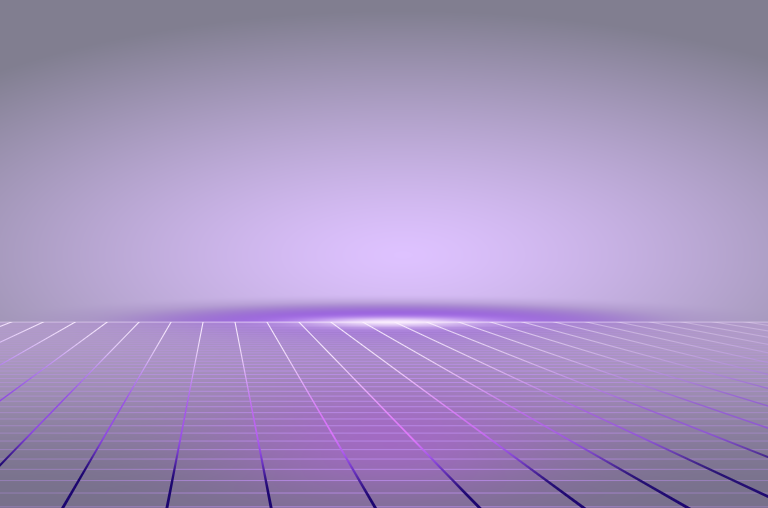
Give the GLSL for this background, as a WebGL 1 fragment shader.

```glsl
precision highp float;
// A violet studio backdrop: an elliptical sky gradient above a glowing horizon,
// and a perspective grid floor. Rays are evenly spaced columns and rows follow
// reciprocal depth, both sharing one vanishing height above the horizon.

uniform vec2 u_resolution;

// Layout, as fractions of the canvas
const float HORIZON = 0.366;
const vec2 SKY_CENTER = vec2(0.525, 0.498);
const vec2 SKY_RADIUS = vec2(0.80, 0.480);
const vec2 HAZE_RADIUS = vec2(0.54, 0.056);
const vec2 FLARE_RADIUS = vec2(0.125, 0.011);
const vec2 POOL_CENTER = vec2(0.508, 0.140);
const vec2 POOL_RADIUS = vec2(0.24, 0.125);

// Floor perspective: depth runs from 0 at the horizon to 1 at the bottom
const float VANISH_X = 0.2852;
const float VANISH_DEPTH = 0.4425;
const float COLUMN_WIDTH = 0.0941;
const float ROW_SCALE = 26.36;
const float ROW_PHASE = 0.355;

// Colours
const vec3 SKY_LIGHT = vec3(0.870, 0.760, 1.000);
const vec3 SKY_GREY = vec3(0.505, 0.495, 0.565);
const vec3 HAZE_DUSK = vec3(0.620, 0.520, 0.750);
const vec3 HAZE_VIOLET = vec3(0.570, 0.320, 0.880);
const vec3 FLOOR_FAR = vec3(0.690, 0.615, 0.770);
const vec3 FLOOR_NEAR = vec3(0.470, 0.445, 0.545);
const vec3 POOL_VIOLET = vec3(0.660, 0.400, 0.800);
const vec3 ROW_COLOR = vec3(0.760, 0.570, 0.960);
const vec3 RAY_WHITE = vec3(0.980, 0.930, 1.000);
const vec3 RAY_PINK = vec3(0.900, 0.480, 1.000);
const vec3 RAY_VIOLET = vec3(0.560, 0.280, 0.900);
const vec3 RAY_NAVY = vec3(0.090, 0.000, 0.430);

// Antialiased stroke; all lengths share one unit
float stroke(float dist, float halfWidth, float pixel) {
  return clamp((halfWidth - dist) / pixel + 0.5, 0.0, 1.0);
}

float gaussian(vec2 offset) {
  return exp(-dot(offset, offset));
}

// Distance to the nearest integer
float nearestLine(float v) {
  return abs(fract(v + 0.5) - 0.5);
}

vec3 skyColor(vec2 uv) {
  float t = min(length((uv - SKY_CENTER) / SKY_RADIUS), 1.0);
  vec3 color = mix(SKY_LIGHT, SKY_GREY, pow(t, 1.3));

  // Domed haze resting on the horizon
  vec2 dome = (uv - vec2(0.508, HORIZON)) / HAZE_RADIUS;
  float haze = clamp(1.0 - length(dome), 0.0, 1.0);
  color = mix(color, HAZE_DUSK, 0.75 * smoothstep(0.0, 0.55, haze));
  return mix(color, HAZE_VIOLET, smoothstep(0.25, 0.85, haze));
}

vec3 floorColor(vec2 uv, float pixel) {
  float depth = (HORIZON - uv.y) / HORIZON;
  float scale = depth + VANISH_DEPTH;
  float height = HORIZON * u_resolution.y / u_resolution.x;
  float side = abs(uv.x - 0.508);

  // Surface with a violet band at the horizon and a pool of light
  vec3 color = mix(FLOOR_FAR, FLOOR_NEAR, smoothstep(0.0, 0.95, depth));
  float pool = gaussian((uv - POOL_CENTER) / POOL_RADIUS);
  color = mix(color, POOL_VIOLET, 0.80 * pool);
  float band = exp(-depth / 0.09) * exp(-side * side / 0.075);
  color = mix(color, HAZE_VIOLET, 0.85 * band);

  // Rows, faded where they become finer than the pixels
  float rowGap = scale * scale / ROW_SCALE * height;
  float rowDist = nearestLine(ROW_SCALE / scale - ROW_PHASE) * rowGap;
  float rowFade = mix(0.25, 1.0, smoothstep(1.0, 4.0, rowGap / pixel));
  float rowAlpha = rowFade * mix(0.75, 0.40, smoothstep(0.1, 0.5, side));
  color = mix(color, ROW_COLOR, rowAlpha * stroke(rowDist, 0.0006, pixel));

  // Rays, measured across their own slant
  float column = (uv.x - VANISH_X) / (scale * COLUMN_WIDTH);
  float slant = column * COLUMN_WIDTH / height;
  float rayDist = nearestLine(column + 0.5) * scale * COLUMN_WIDTH;
  rayDist *= inversesqrt(1.0 + slant * slant);
  float rayWidth = 0.0007 + 0.0012 * depth * depth;
  float shade = depth + 0.35 * side;
  vec3 glow = mix(RAY_VIOLET, RAY_PINK, exp(-side * side / 0.05));
  vec3 ray = mix(RAY_WHITE, glow, smoothstep(0.12, 0.60, shade));
  ray = mix(ray, RAY_VIOLET, smoothstep(0.62, 0.80, shade));
  ray = mix(ray, RAY_NAVY, smoothstep(0.72, 0.98, shade));
  float rightFade = smoothstep(0.42, 0.90, uv.x) * (1.0 - depth);
  float rayAlpha = mix(0.95, 0.30, rightFade);
  return mix(color, ray, rayAlpha * stroke(rayDist, rayWidth, pixel));
}

void main() {
  vec2 uv = gl_FragCoord.xy / u_resolution;
  float pixel = 1.0 / u_resolution.x;
  vec3 color = uv.y > HORIZON ? skyColor(uv) : floorColor(uv, pixel);

  // Horizon line and its central flare
  vec2 offset = uv - vec2(0.514, HORIZON);
  float edge = abs(offset.y) * u_resolution.y / u_resolution.x;
  float edgeAlpha = mix(0.45, 0.80, exp(-offset.x * offset.x / 0.10));
  color = mix(color, RAY_WHITE, edgeAlpha * stroke(edge, 0.0006, pixel));
  color = mix(color, vec3(1.0, 0.96, 1.0), 0.9 * gaussian(offset / FLARE_RADIUS));

  gl_FragColor = vec4(color, 1.0);
}
```
